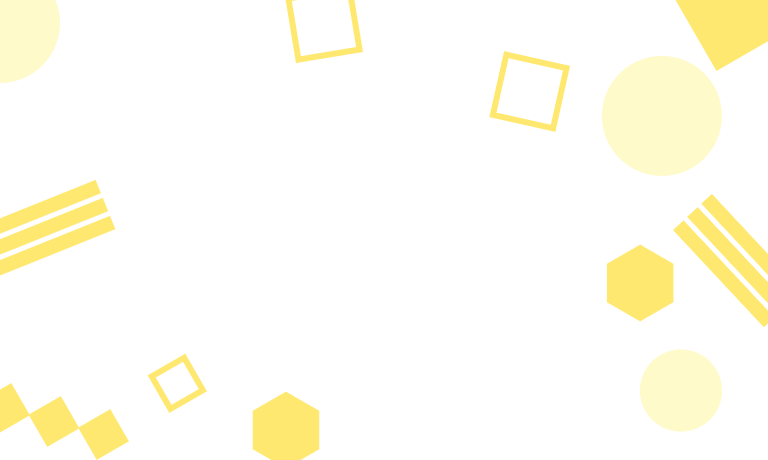
Reproduce this background procedurally as a WebGL 2 fragment shader.

```glsl
#version 300 es
precision highp float;
// Flat geometric background: yellow squares, hexagons and stripes with pale
// discs scattered around the rim of a white field. Each shape is a distance
// function in canvas heights; coverage comes from the distance in pixels.

uniform vec2 u_resolution;
out vec4 outColor;

const vec2 CANVAS = vec2(1.6696, 1.0);
const vec3 WHITE  = vec3(1.0);
const vec3 YELLOW = vec3(1.0, 0.91, 0.44);
const vec3 CREAM  = vec3(1.0, 0.98, 0.79);

// Discs: center, radius
const vec3 DISCS[3] = vec3[3](
    vec3(0.0, 0.950, 0.1304),
    vec3(1.439, 0.748, 0.1304),
    vec3(1.4804, 0.151, 0.0893));

// Square frames: center, half side, angle
const vec4 FRAMES[3] = vec4[3](
    vec4(0.7043, 0.9478, 0.0738, 0.163),
    vec4(1.1516, 0.8011, 0.0735, -0.22),
    vec4(0.3854, 0.1667, 0.0472, 0.522));
const float FRAME_WIDTH = 0.0130;

// Stripe groups: center, half length, angle
const vec4 STRIPES[2] = vec4[2](
    vec4(0.0437, 0.4808, 0.2, 0.382),
    vec4(1.6041, 0.4335, 0.1446, -0.819));
const float STRIPE_GAP  = 0.0421;
const float STRIPE_HALF = 0.0156;

// Hexagon centers and the inner radius they share
const vec2 HEXAGONS[2] = vec2[2](vec2(1.3917, 0.3848), vec2(0.6217, 0.0652));
const float HEX_RADIUS = 0.0723;

// Descending chain of tiles, and the large corner tile
const vec2  CHAIN_START = vec2(0.0098, 0.112);
const vec2  CHAIN_STEP  = vec2(0.1076, -0.0283);
const float CHAIN_HALF  = 0.0404;
const vec2  CORNER_TILE = vec2(1.6125, 1.0506);
const float CORNER_HALF = 0.15;
const float TILE_ANGLE  = 0.5236;

// Coordinates of p in a frame turned counterclockwise by angle
vec2 toLocal(vec2 p, float angle) {
    float c = cos(angle), s = sin(angle);
    return vec2(c * p.x + s * p.y, c * p.y - s * p.x);
}

// Box distance with sharp corners at every offset
float boxDistance(vec2 p, vec2 halfSize) {
    vec2 q = abs(p) - halfSize;
    return max(q.x, q.y);
}

// Hexagon standing on a vertex
float hexDistance(vec2 p, float radius) {
    p = abs(p);
    return max(p.x, dot(p, vec2(0.5, 0.8660))) - radius;
}

// Three parallel bars, folded onto the nearest one
float stripesDistance(vec2 p, float halfLength) {
    p.y -= STRIPE_GAP * clamp(round(p.y / STRIPE_GAP), -1.0, 1.0);
    return boxDistance(p, vec2(halfLength, STRIPE_HALF));
}

// Antialiased fill, one pixel wide at the edge
float coverage(float dist) {
    return clamp(0.5 - dist * u_resolution.y, 0.0, 1.0);
}

void main() {
    vec2 p = gl_FragCoord.xy / u_resolution * CANVAS;
    float pale = 1e3;
    float solid = boxDistance(toLocal(p - CORNER_TILE, TILE_ANGLE), vec2(CORNER_HALF));

    // Discs, frames and chained tiles
    for (int i = 0; i < 3; i++) {
        pale = min(pale, length(p - DISCS[i].xy) - DISCS[i].z);

        vec4 f = FRAMES[i];
        float edge = boxDistance(toLocal(p - f.xy, f.w), vec2(f.z));
        solid = min(solid, max(edge, -edge - FRAME_WIDTH));

        vec2 tile = p - CHAIN_START - CHAIN_STEP * float(i);
        solid = min(solid, boxDistance(toLocal(tile, TILE_ANGLE), vec2(CHAIN_HALF)));
    }

    // Stripe groups and hexagons
    for (int i = 0; i < 2; i++) {
        vec4 s = STRIPES[i];
        solid = min(solid, stripesDistance(toLocal(p - s.xy, s.w), s.z));
        solid = min(solid, hexDistance(p - HEXAGONS[i], HEX_RADIUS));
    }

    vec3 color = mix(WHITE, CREAM, coverage(pale));
    color = mix(color, YELLOW, coverage(solid));
    outColor = vec4(color, 1.0);
}
```
